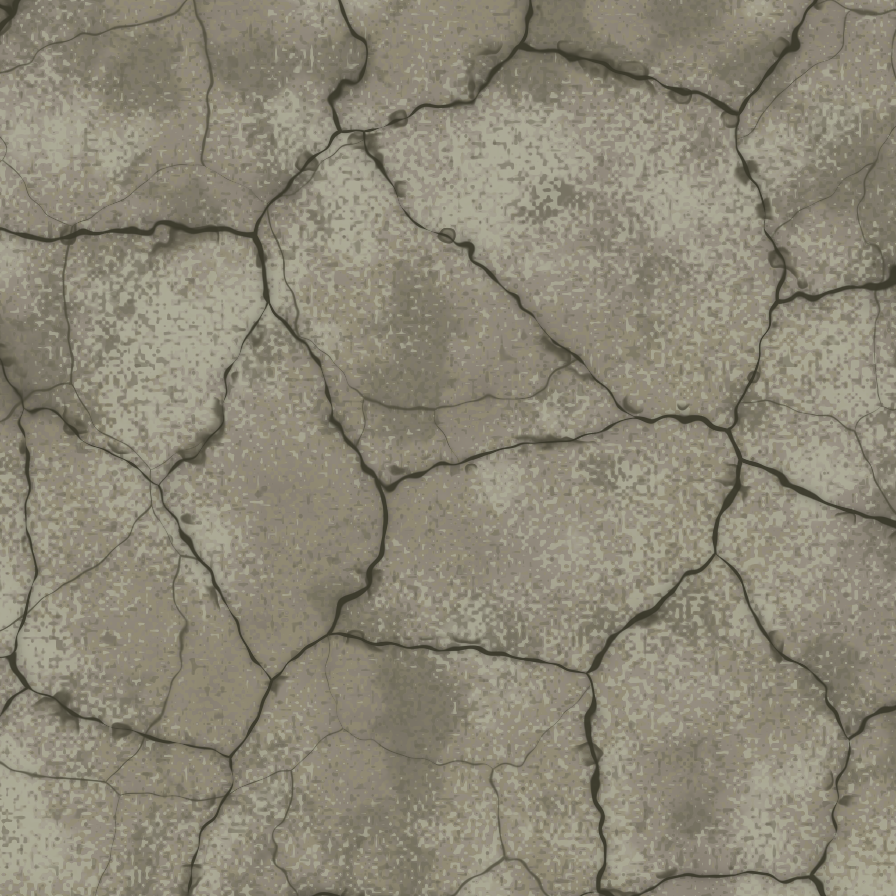
This texture is drawn by a WebGL 2 fragment shader. Its source:

```glsl
#version 300 es
precision highp float;
// Weathered, cracked concrete: warped Voronoi borders form the main cracks,
// a finer Voronoi splits some slabs with hairlines, and layered value noise
// gives the stains, chips and two-tone sandy grain of the surface.

uniform vec2 u_resolution;
out vec4 fragColor;

vec2 hash2(vec2 p) {
  vec3 q = fract(p.xyx * vec3(0.1031, 0.1030, 0.0973));
  q += dot(q, q.yzx + 33.33);
  return fract((q.xx + q.yz) * q.zy);
}

// Two independent channels of smooth value noise
vec2 noise2(vec2 p) {
  vec2 i = floor(p), f = fract(p);
  f = f * f * (3.0 - 2.0 * f);
  return mix(mix(hash2(i), hash2(i + vec2(1, 0)), f.x),
             mix(hash2(i + vec2(0, 1)), hash2(i + vec2(1, 1)), f.x), f.y);
}

vec2 fbm2(vec2 p) {
  vec2 sum = vec2(0.0);
  float amp = 0.5;
  for (int i = 0; i < 5; i++) {
    sum += amp * noise2(p);
    p = mat2(0.8, 0.6, -0.6, 0.8) * p * 2.1 + 17.3;
    amp *= 0.52;
  }
  return sum;
}

// x: signed distance to a crack whose width varies per border, yz: cell id
vec3 crackCells(vec2 p, float scale, float thin, float thick) {
  p *= scale;
  vec2 base = floor(p), f = fract(p), home = vec2(0.0), toHome = vec2(0.0);
  float nearest = 9.0;
  for (int y = -1; y <= 1; y++)
    for (int x = -1; x <= 1; x++) {
      vec2 g = vec2(x, y);
      vec2 r = g + 0.05 + 0.9 * hash2(base + g) - f;
      if (dot(r, r) < nearest) {
        nearest = dot(r, r);
        toHome = r;
        home = g;
      }
    }
  float edge = 9.0;
  for (int y = -2; y <= 2; y++)
    for (int x = -2; x <= 2; x++) {
      vec2 g = home + vec2(x, y);
      vec2 r = g + 0.05 + 0.9 * hash2(base + g) - f;
      vec2 across = r - toHome;
      if (dot(across, across) > 1e-4) {
        float d = dot(0.5 * (r + toHome), normalize(across)) / scale;
        float pick = hash2(2.0 * base + home + g + 71.0).x;
        edge = min(edge, d - mix(thin, thick, pick));
      }
    }
  return vec3(edge, base + home);
}

void main() {
  vec2 p = gl_FragCoord.xy / min(u_resolution.x, u_resolution.y) + 3.0;
  float pixel = 1.0 / min(u_resolution.x, u_resolution.y);

  // Broad bends plus fine jaggedness of the crack paths
  vec2 q = p + 0.085 * (noise2(p * 5.0) - 0.5)
             + 0.030 * (noise2(p * 17.0 + 5.0) - 0.5)
             + 0.010 * (noise2(p * 55.0 + 9.0) - 0.5);
  vec3 slab = crackCells(q, 3.4, 0.0003, 0.0026);
  vec3 split = crackCells(q + 8.37, 4.6, -0.0006, 0.0007);
  float ragged = 0.0032 * (noise2(p * 75.0).x - 0.5);
  float mainEdge = slab.x + ragged;
  float hairEdge = split.x + 0.4 * ragged;
  float hasHair = step(hash2(slab.yz + 31.0).x, 0.55);

  // Mottled ground with ochre and grey-brown stains
  vec2 tone = fbm2(p * 5.0 + 2.0);
  vec2 blotch = fbm2(p * 13.0 + 40.0);
  vec2 grain = noise2(p * 250.0);
  vec2 speck = noise2(p * 125.0 + 11.0);
  vec3 color = vec3(0.575, 0.545, 0.495);
  color += 0.13 * (tone.x - 0.5) + 0.09 * (blotch.x - 0.5);
  float ochre = smoothstep(0.56, 0.76, grain.y + 0.9 * (tone.y - 0.46));
  color = mix(color, vec3(0.575, 0.55, 0.44), 0.65 * ochre);
  float stain = smoothstep(0.57, 0.70, blotch.y + 0.5 * (0.5 - tone.x));
  color = mix(color, vec3(0.42, 0.405, 0.345), 0.45 * stain);

  // Pale worn patches, pale sand grains and dark pits
  float worn = smoothstep(0.59, 0.70, blotch.x + 0.6 * (tone.x - 0.5));
  color = mix(color, vec3(0.68, 0.67, 0.60), 0.5 * worn);
  float sand = smoothstep(0.60, 0.80, grain.x + 1.1 * (tone.x - 0.5) + 0.4 * (blotch.x - 0.5));
  color = mix(color, vec3(0.685, 0.685, 0.60), 0.72 * sand);
  float pit = smoothstep(0.68, 0.88, 1.0 - grain.x + 0.6 * (blotch.y - 0.5));
  color = mix(color, vec3(0.42, 0.41, 0.34), 0.5 * pit);
  color = mix(color, vec3(0.40, 0.385, 0.32), 0.5 * smoothstep(0.82, 0.94, speck.x));

  // Chipped spots beside the main cracks, with darker rims
  float chip = noise2(p * 38.0 + 23.0).x + 0.12 * (speck.y - 0.5);
  float beside = smoothstep(0.018, 0.008, mainEdge);
  float rim = smoothstep(0.74, 0.80, chip) * smoothstep(0.91, 0.83, chip);
  color = mix(color, vec3(0.43, 0.41, 0.34), 0.6 * beside * smoothstep(0.74, 0.80, chip));
  color = mix(color, vec3(0.28, 0.27, 0.21), 0.55 * beside * rim);

  // Dirt along the cracks, then hairlines and the cracks themselves
  color *= 1.0 - 0.24 * exp(-max(mainEdge, 0.0) / 0.005);
  color *= 1.0 - 0.12 * hasHair * exp(-max(hairEdge, 0.0) / 0.003);
  float hair = hasHair * smoothstep(pixel, -pixel, hairEdge - 0.0007);
  color = mix(color, vec3(0.31, 0.30, 0.235), 0.75 * hair);
  float crack = smoothstep(pixel, -pixel, mainEdge - 0.0007);
  color = mix(color, vec3(0.225, 0.22, 0.165), 0.92 * crack);

  fragColor = vec4(clamp(color, 0.0, 1.0), 1.0);
}
```
